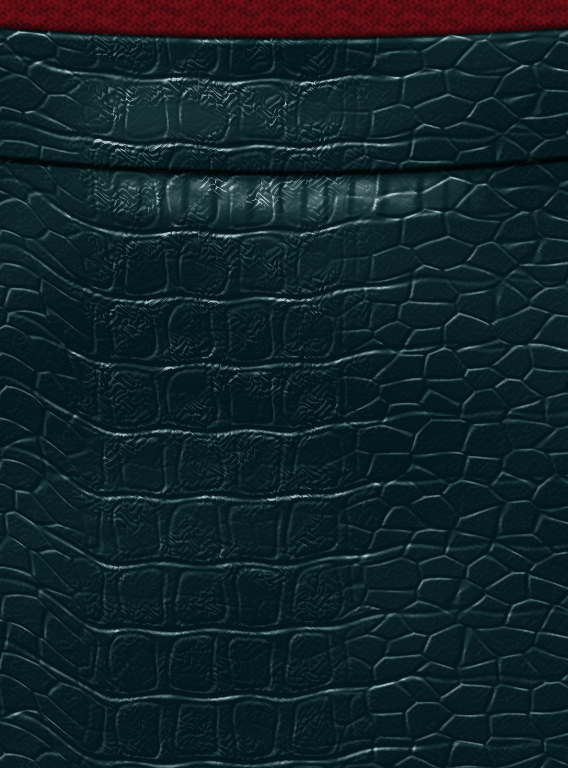
Reproduce this texture procedurally as a WebGL 1 fragment shader.

```glsl
precision highp float;
// Dark teal embossed reptile leather: a waistband over a skirt panel, red knit on top.
// A height field of creases, oval plates, cellular scales and wrinkles is lit
// from above by its slope; the resulting gloss is mapped to a colour ramp.
uniform vec2 u_resolution;

const vec3 DEEP = vec3(0.008, 0.088, 0.108);
const vec3 TEAL = vec3(0.09, 0.20, 0.21);
const vec3 SHEEN = vec3(0.27, 0.38, 0.39);
const vec3 GLINT = vec3(0.66, 0.74, 0.75);
const vec3 KNIT_DARK = vec3(0.20, 0.03, 0.05);
const vec3 KNIT_RED = vec3(0.44, 0.06, 0.085);
const float ROW = 0.0863;                    // spacing of the long creases
const float PLATE = 0.076;                   // width of the oval plates
const vec2 SCALE = vec2(0.054, 0.034);       // size of the side scales
const vec2 WRINKLE = vec2(0.012, 0.010);     // size of the fine wrinkles
const float PLEAT = 0.036;                   // width of the tiles below the seam
const float CREASE_WIDTH = 0.006;
const float RELIEF_STEP = 0.0017;

vec2 hash2(vec2 p) {
  p = vec2(dot(p, vec2(127.1, 311.7)), dot(p, vec2(269.5, 183.3)));
  return fract(sin(p) * 43758.55);
}

// Cellular noise: zero on the borders between cells
float web(vec2 p) {
  vec2 cell = floor(p), f = fract(p);
  float near = 8.0, next = 8.0;
  for (int j = -1; j <= 1; j++)
    for (int i = -1; i <= 1; i++) {
      vec2 o = vec2(float(i), float(j));
      float d = length(o + 0.1 + 0.8 * hash2(cell + o) - f);
      next = min(next, max(near, d));
      near = min(near, d);
    }
  return next - near;
}

// Layered sines, 0 to 1, for slow patches and broken lines
float drift(vec2 p) {
  float a = sin(p.x + 1.7 * sin(p.y * 0.8 + 0.6 * p.x));
  float b = sin(p.y * 1.3 + 1.4 * sin(p.x * 0.7 - 1.1));
  return 0.5 + 0.25 * (a + b);
}

// Band of x with soft sides
float span(float x, float a, float b, float c, float d) {
  return smoothstep(a, b, x) * (1.0 - smoothstep(c, d, x));
}

// Creases sweep up towards both sides
float bend(float x) {
  return -0.024 * smoothstep(0.36, 0.56, x) - 0.07 * (1.0 - smoothstep(0.0, 0.15, x));
}

float hideHeight(vec2 p, float start, float sweep) {
  vec2 q = vec2(p.x, p.y - start - sweep * bend(p.x));
  q += 0.0026 * vec2(sin(q.y * 70.0 + 2.0 * sin(q.x * 45.0)),
                     sin(q.x * 58.0 + 2.0 * sin(q.y * 33.0)));
  float v = q.y / ROW;
  float belly = span(p.x, 0.06, 0.14, 0.40, 0.52);

  float toCrease = abs(v - floor(v + 0.5)) * ROW;
  float crease = smoothstep(0.0, CREASE_WIDTH, toCrease);
  float creaseDepth = 0.25 + 0.75 * span(p.x, 0.0, 0.08, 0.45, 0.62);

  // Rounded plates in the middle columns
  float row = floor(v);
  float u = q.x / PLATE + 0.3 * hash2(vec2(row, 3.0)).x;
  vec2 f = vec2(fract(u), fract(v)) - 0.5;
  f.x *= 0.95 + 0.2 * hash2(vec2(floor(u), row)).y;
  vec2 f2 = f * f;
  float ring = smoothstep(0.0, 0.06, abs(pow(dot(f2, f2), 0.25) - 0.41));

  // Net of scales at the sides, fine wrinkles inside the plates
  float scales = smoothstep(0.0, 0.17, web(q / SCALE));
  float patchy = smoothstep(0.3, 0.75, drift(q * vec2(52.0, 60.0)));
  float wrinkles = smoothstep(0.0, 0.4, web(q / WRINKLE + 0.6 * sin(q.yx * 210.0)));
  float fade = 1.0 - 0.65 * smoothstep(0.45, 0.95, p.y);

  return creaseDepth * crease + 0.42 * ring * belly
       + 0.62 * scales * (1.0 - 0.85 * belly)
       + wrinkles * (0.07 + 0.36 * patchy * belly * fade);
}

vec3 leatherColor(float gloss) {
  vec3 c = mix(DEEP, TEAL, smoothstep(0.0, 0.32, gloss));
  c = mix(c, SHEEN, smoothstep(0.30, 0.62, gloss));
  return mix(c, GLINT, smoothstep(0.60, 1.05, gloss));
}

vec3 knitColor(vec2 p) {
  float rib = sin(p.x * 800.0 + 1.5 * sin(p.y * 520.0));
  float loops = sin(p.y * 900.0 + 2.0 * sin(p.x * 400.0));
  float fuzz = drift(p * vec2(190.0, 260.0));
  return mix(KNIT_DARK, KNIT_RED, clamp(0.36 + 0.17 * rib + 0.15 * loops + 0.5 * fuzz, 0.0, 1.0));
}

void main() {
  vec2 p = gl_FragCoord.xy / u_resolution.y;
  p.y = 1.0 - p.y;                           // measured down from the top
  float pixel = 1.0 / u_resolution.y;
  float across = 2.0 * gl_FragCoord.x / u_resolution.x - 1.0;
  float sag = 1.0 - across * across;
  float belowRim = p.y - 0.036 - 0.013 * sag;
  float belowSeam = p.y - 0.207 - 0.019 * sag;
  float onSkirt = step(0.0, belowSeam);

  // Relief lit from above
  float start = mix(0.089 + 0.015 * sag, 0.302, onSkirt);
  float sweep = mix(0.25, 1.0, onSkirt);
  vec2 e = RELIEF_STEP * vec2(0.55, 1.0);
  float slope = hideHeight(p + e, start, sweep) - hideHeight(p - e, start, sweep);

  // Broad shine on the band and on the roll below the seam
  float broken = drift(p * vec2(95.0, 130.0));
  float bandShine = (1.0 - onSkirt) * span(p.x, 0.02, 0.2, 0.32, 0.65) * span(belowRim, 0.03, 0.09, 0.10, 0.16);
  float rollShine = span(belowSeam, 0.004, 0.018, 0.025, 0.075) * span(p.x, 0.08, 0.24, 0.48, 0.68);
  float tile = abs(fract(p.x / PLEAT + 0.25 * sin(p.x * 31.0) + 2.0 * belowSeam) - 0.5);
  float pleats = 1.0 - smoothstep(0.28, 0.46, tile);
  float haze = drift(p * vec2(9.0, 12.0) + 2.0);
  float gloss = 0.05 + 0.11 * haze * (1.0 - 0.5 * p.y) + 0.14 * bandShine;
  gloss += rollShine * (0.10 + pleats * (0.18 + 0.28 * broken));
  gloss += max(slope, 0.0) * (0.38 + 0.75 * broken) * (1.0 + 0.5 * bandShine + 0.4 * rollShine);
  gloss += 0.2 * min(slope, 0.0);

  // Rim glint, dark seam and knit edge
  gloss += 0.5 * span(belowRim, 0.002, 0.005, 0.006, 0.011) * (0.2 + broken) * (0.4 + 0.6 * sag);
  vec3 color = leatherColor(gloss);
  color *= 1.0 - 0.8 * span(belowSeam, -0.008, -0.001, 0.001, 0.006);
  color *= 0.25 + 0.75 * smoothstep(-0.001, 0.004, belowRim);
  vec3 knit = knitColor(p) * (1.0 - 0.5 * smoothstep(-0.010, 0.0, belowRim));
  color = mix(knit, color, smoothstep(-pixel, pixel, belowRim));
  gl_FragColor = vec4(color, 1.0);
}
```
